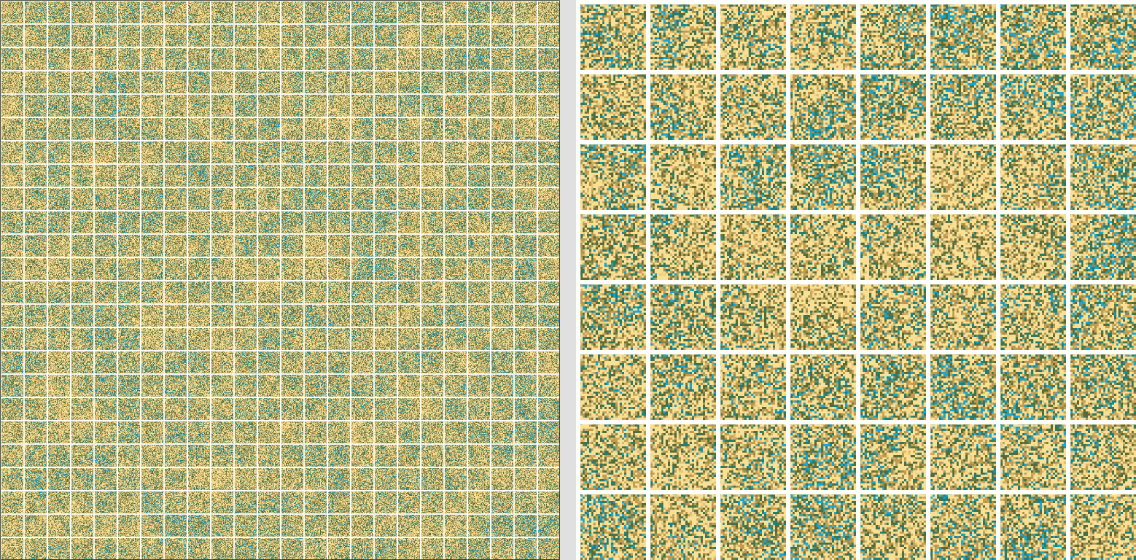
Left, the full canvas; right, a detail of the centre.
Give the GLSL for this pattern, as a Shadertoy shader.

```glsl
const float TILES = 24.0;
const float GRAINS = 768.0;
const int SAMPLES = 3;              // grain samples per pixel side
const float GROUT_WIDTH = 0.0625;   // share of one tile
const float FRAME_WIDTH = 0.0012;   // share of the canvas

const vec3 CREAM = vec3(0.98, 0.88, 0.58);
const vec3 TAN   = vec3(0.75, 0.61, 0.32);
const vec3 OLIVE = vec3(0.33, 0.42, 0.22);
const vec3 TEAL  = vec3(0.10, 0.50, 0.49);
const vec3 BLUE  = vec3(0.10, 0.65, 0.82);
const vec3 GROUT = vec3(1.0, 1.0, 0.99);
const vec3 FRAME = vec3(0.13, 0.15, 0.08);

float hash(vec2 p) {
    vec3 q = fract(p.xyx * 0.1031);
    q += dot(q, q.yzx + 33.33);
    return fract((q.x + q.y) * q.z);
}

vec2 gradient(vec2 cell) {
    float angle = 6.2832 * hash(cell);
    return vec2(cos(angle), sin(angle));
}

float gradientNoise(vec2 p) {
    vec2 i = floor(p);
    vec2 f = fract(p);
    vec2 u = f * f * f * (f * (f * 6.0 - 15.0) + 10.0);
    vec2 e = vec2(1.0, 0.0);
    float a = dot(gradient(i), f);
    float b = dot(gradient(i + e.xy), f - e.xy);
    float c = dot(gradient(i + e.yx), f - e.yx);
    float d = dot(gradient(i + e.xx), f - e.xx);
    return mix(mix(a, b, u.x), mix(c, d, u.x), u.y);
}

// Antialiased fill of a signed distance
float coverage(float dist, float pixel) {
    return clamp(0.5 - dist / pixel, 0.0, 1.0);
}

// Signed distance to lines that start at each whole coordinate
float gridDistance(vec2 p, float width) {
    vec2 toCentre = abs(fract(p - 0.5 * width + 0.5) - 0.5);
    return min(toCentre.x, toCentre.y) - 0.5 * width;
}

// Mineral ramp from pale sand to rare blue flecks
vec3 mineralColor(float t) {
    vec3 color = mix(CREAM, TAN, smoothstep(0.32, 0.52, t));
    color = mix(color, OLIVE, smoothstep(0.60, 0.76, t));
    color = mix(color, TEAL, smoothstep(0.82, 0.88, t));
    return mix(color, BLUE, smoothstep(0.92, 0.97, t));
}

// Cloudy drift of the mineral blend, with a slight shift per tile
float blendShift(vec2 p) {
    float clouds = 0.18 * gradientNoise(p * 0.45 + 7.3);
    clouds += 0.19 * gradientNoise(p * 1.7 + 31.7);
    return clouds + 0.06 * (hash(floor(p) + 91.0) - 0.5);
}

// Grain colour averaged over the area of one pixel
vec3 speckle(vec2 uv, vec2 pixelSize, float shift) {
    vec3 sum = vec3(0.0);
    for (int y = 0; y < SAMPLES; y++) {
        for (int x = 0; x < SAMPLES; x++) {
            vec2 offset = (vec2(x, y) + 0.5) / float(SAMPLES) - 0.5;
            vec2 cell = floor((uv + offset * pixelSize) * GRAINS);
            sum += mineralColor(hash(cell + 17.0) + shift);
        }
    }
    return sum / float(SAMPLES * SAMPLES);
}

void mainImage(out vec4 fragColor, in vec2 fragCoord) {
    vec2 uv = fragCoord / iResolution.xy;
    float pixel = 1.0 / min(iResolution.x, iResolution.y);
    vec2 tilePos = vec2(uv.x, 1.0 - uv.y) * TILES;

    // Speckled stone
    vec3 color = speckle(uv, 1.0 / iResolution.xy, blendShift(tilePos));

    // Grout lines
    float grout = gridDistance(tilePos, GROUT_WIDTH);
    color = mix(color, GROUT, coverage(grout, pixel * TILES));

    // Thin outer frame
    vec2 toEdge = min(uv, 1.0 - uv);
    float frame = min(toEdge.x, toEdge.y) - FRAME_WIDTH;
    color = mix(color, FRAME, coverage(frame, pixel));

    fragColor = vec4(color, 1.0);
}
```
